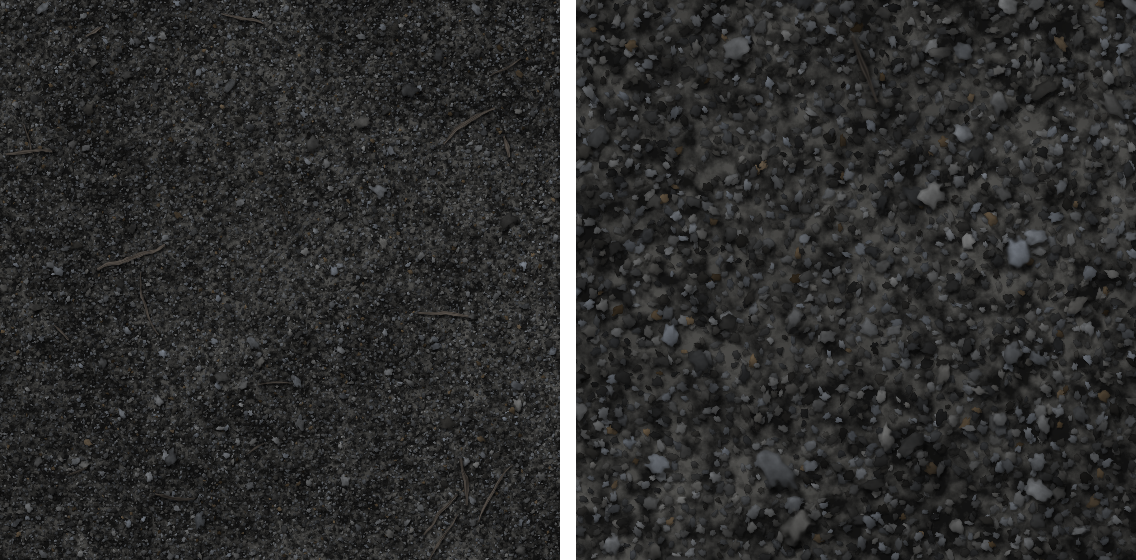
Left: the whole. Right: its middle third, enlarged.
This texture is drawn by a Shadertoy shader. Its source:

```glsl
// Dim gritty soil scattered with angular pebbles, pale chips and dry twigs.
const vec3 SOIL_DARK = vec3(0.066, 0.066, 0.065);
const vec3 SOIL_LIGHT = vec3(0.252, 0.250, 0.242);
const vec3 WARM_TINT = vec3(1.03, 1.00, 0.94);
const vec3 COOL_TINT = vec3(0.95, 1.00, 1.07);
const vec3 OCHRE = vec3(0.29, 0.22, 0.13);
const vec3 TWIG_COLOR = vec3(0.240, 0.222, 0.205);
const vec2 LIGHT_DIR = vec2(-0.5, 0.866);
const float EXPOSURE = 1.06;
const float CRUMB_SCALE = 120.0;
const float GRIT_SCALE = 150.0;
const float GRAIN_SCALE = 96.0;
const float PEBBLE_SCALE = 50.0;
const float STONE_SCALE = 24.0;
const int TWIG_COUNT = 20;
const int STONE_SIDES = 6;
const float TAU = 6.2832;

float hash(vec2 p) {
    return fract(sin(dot(p, vec2(127.1, 311.7))) * 43758.5453);
}

vec2 hash2(vec2 p) {
    return vec2(hash(p), hash(p + 37.7));
}

float noise(vec2 p) {
    vec2 i = floor(p), f = fract(p);
    f = f * f * (3.0 - 2.0 * f);
    return mix(mix(hash(i), hash(i + vec2(1, 0)), f.x),
               mix(hash(i + vec2(0, 1)), hash(i + vec2(1, 1)), f.x), f.y);
}

float fbm(vec2 p) {
    float sum = 0.0, amp = 0.5;
    for (int i = 0; i < 5; i++) {
        sum += amp * noise(p);
        p = mat2(1.6, 1.2, -1.2, 1.6) * p + 7.3;
        amp *= 0.5;
    }
    return sum;
}

vec2 rotate(vec2 p, float a) {
    float c = cos(a), s = sin(a);
    return vec2(c * p.x + s * p.y, c * p.y - s * p.x);
}

// Signed distance to an irregular stone with a slightly chipped outline.
float stoneDistance(vec2 p, float radius, vec2 id) {
    p = rotate(p, TAU * hash(id + 5.1));
    p.y *= 1.0 + 0.8 * hash(id + 8.3);
    float d = radius * 0.5 * (noise(p / radius * 2.2 + id * 3.1) - 0.5);
    float hull = -1.0;
    for (int k = 0; k < STONE_SIDES; k++) {
        float jitter = hash(id + float(k) * 3.7);
        float a = TAU * (float(k) + 0.6 * jitter) / float(STONE_SIDES);
        hull = max(hull, dot(p, vec2(cos(a), sin(a))) - radius * (0.72 + 0.33 * jitter));
    }
    return hull + d;
}

// One scattered layer of stones with shadows; tone gives darkest and lightest.
void addStones(inout vec3 color, vec2 uv, float scale, float density,
               vec2 size, vec2 tone, float shadow, float seed) {
    vec2 p = uv * scale, cell = floor(p);
    float edge = max(0.035, scale / iResolution.y * 0.5);
    for (int y = -1; y <= 1; y++)
    for (int x = -1; x <= 1; x++) {
        vec2 id = cell + vec2(x, y) + seed;
        if (hash(id + 1.9) > density) continue;
        vec2 q = p - (cell + vec2(x, y) + 0.1 + 0.8 * hash2(id));
        float pick = hash(id + 13.7);
        float radius = mix(size.x, size.y, pick * pick);
        float d = stoneDistance(q, radius, id);
        float shade = stoneDistance(q + LIGHT_DIR * radius * 0.4, radius, id);
        color *= 1.0 - shadow * (1.0 - smoothstep(-0.08, 0.12, shade));

        float h = hash(id + 21.3);
        float coolness = clamp(0.7 * hash(id + 4.4) + 0.4 * h, 0.0, 1.0);
        vec3 stone = mix(tone.x, tone.y, h) * mix(WARM_TINT, COOL_TINT, coolness);
        stone = mix(stone, OCHRE * (0.6 + 0.5 * h), 0.6 * step(0.97, hash(id + 31.1)));
        stone *= 1.0 + 0.25 * clamp(dot(q, LIGHT_DIR) / radius, -1.0, 1.0);
        stone *= 0.62 + 0.80 * fbm(uv * 110.0 + h * 20.0);
        stone *= 1.0 - 0.22 * smoothstep(-0.4 * radius, 0.0, d);
        color = mix(color, stone, 1.0 - smoothstep(-edge, edge, d));
    }
}

// Bent, tapering twigs with lengthwise fibres and a soft shadow.
void addTwigs(inout vec3 color, vec2 uv) {
    float edge = max(0.0008, 0.6 / iResolution.y);
    for (int i = 0; i < TWIG_COUNT; i++) {
        vec2 id = vec2(float(i), 61.0);
        float angle = TAU * hash(id + 2.2);
        float halfLength = mix(0.018, 0.075, pow(hash(id + 6.1), 1.5));
        vec2 q = rotate(uv - hash2(id), angle);
        float bend = (hash(id + 9.4) - 0.5) * 6.0;
        q.y += bend * q.x * q.x + 0.005 * (noise(vec2(q.x * 45.0, float(i))) - 0.5);
        float taper = 1.0 - 0.55 * abs(q.x) / halfLength;
        taper *= 0.7 + 0.6 * noise(vec2(q.x * 130.0, float(i) + 4.0));
        float width = mix(0.0016, 0.0048, hash(id + 3.3)) * max(taper, 0.2);
        float d = max(abs(q.y) - width, abs(q.x) - halfLength);
        vec2 s = q + rotate(LIGHT_DIR, angle) * 0.003;
        float shade = max(abs(s.y) - width, abs(s.x) - halfLength);
        color *= 1.0 - 0.5 * (1.0 - smoothstep(-0.001, 0.004, shade));
        float fibre = noise(vec2(q.x * 60.0, q.y * 900.0 + float(i) * 9.0));
        vec3 twig = TWIG_COLOR * (0.45 + 0.60 * fibre + 0.35 * hash(id + 7.7));
        color = mix(color, twig, 1.0 - smoothstep(-edge, edge, d));
    }
}

void mainImage(out vec4 fragColor, in vec2 fragCoord) {
    vec2 uv = fragCoord / iResolution.y;
    float patches = smoothstep(0.3, 0.7, fbm(uv * 6.0 + 3.0));
    float crumbs = fbm(uv * CRUMB_SCALE);
    vec3 color = mix(SOIL_DARK, SOIL_LIGHT, clamp(crumbs * 2.5 - 0.88 + 0.22 * patches, 0.0, 1.0));

    // From the finest grit up to the largest stones.
    addStones(color, uv, GRIT_SCALE, 0.90, vec2(0.32, 0.62), vec2(0.08, 0.31), 0.30, 0.0);
    addStones(color, uv, GRAIN_SCALE, 0.50 - 0.20 * patches, vec2(0.24, 0.52), vec2(0.09, 0.33), 0.4, 170.0);
    color *= 0.76 + 0.50 * fbm(uv * 26.0 + 11.0);
    color *= 0.93 + 0.14 * patches;
    addStones(color, uv, PEBBLE_SCALE, 0.17, vec2(0.20, 0.46), vec2(0.12, 0.37), 0.5, 410.0);
    addTwigs(color, uv);
    addStones(color, uv, STONE_SCALE, 0.10, vec2(0.17, 0.42), vec2(0.15, 0.36), 0.55, 730.0);
    fragColor = vec4(color * EXPOSURE, 1.0);
}
```
